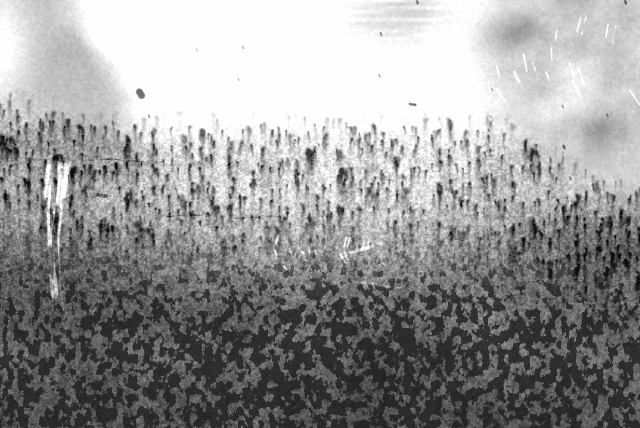
A Shadertoy shader for this texture:

```glsl
// Weathered, whitewashed metal: a bright field stained by dark drips and darkening
// downward into pitted grime. Ramps and soft blots set the tone; hashed cells and
// value noise add drips, pits, grain and scratches.

#define WHITE_LEVEL 1.07
#define GRAIN 0.46
#define STREAK_DEPTH 0.34
#define DRIP_DEPTH 0.62
#define PIT_TONE 0.11
#define PIT_SCALE 82.0
#define BLOTCH_DEPTH 0.40
#define MARKS 20
#define S smoothstep

float hash(vec2 p) {
    vec3 q = fract(vec3(p.xyx) * 0.1031);
    q += dot(q, q.yzx + 33.33);
    return fract((q.x + q.y) * q.z);
}

float noise(vec2 p) {
    vec2 i = floor(p), f = fract(p);
    f = f * f * (3.0 - 2.0 * f);
    return mix(mix(hash(i), hash(i + vec2(1, 0)), f.x),
               mix(hash(i + vec2(0, 1)), hash(i + vec2(1, 1)), f.x), f.y);
}

float fbm(vec2 p) {
    float sum = 0.0, amp = 0.533;
    for (int i = 0; i < 4; i++) {
        sum += amp * noise(p);
        p = mat2(1.6, 1.2, -1.2, 1.6) * p + 17.3;
        amp *= 0.5;
    }
    return sum;
}

float blot(vec2 p, vec2 center, vec2 radius) {
    vec2 q = (p - center) / radius;
    return exp(-dot(q, q));
}

float stroke(vec2 p, vec2 a, vec2 ab, float width) {
    float h = clamp(dot(p - a, ab) / dot(ab, ab), 0.0, 1.0);
    float soft = 1.0 / iResolution.y;
    return 1.0 - S(width - soft, width + soft, length(p - a - ab * h));
}

// Depth below the top edge at which the stain begins
float stainFront(float x) {
    return 0.24 + 0.05 * S(0.0, 0.25, x) + 0.15 * S(1.12, 1.46, x);
}

// Dark-tipped runs, one per cell, in several sizes
float drips(vec2 p) {
    float total = 0.0;
    for (int i = 0; i < 6; i++) {
        float n = float(i);
        vec2 size = vec2(0.017 + 0.004 * n, 0.065 + 0.019 * n);
        vec2 g = p / size + vec2(n * 0.37, 0.0);
        float shift = hash(vec2(floor(g.x), n + 51.0));
        g.y += shift;
        vec2 id = floor(g), f = fract(g);
        float tip = 0.08 + 0.2 * hash(id + n * 13.0);
        float below = f.y - tip;
        float depth = (id.y + tip - shift) * size.y - stainFront(p.x);
        float density = S(-0.05, 0.02, depth) * (1.0 - S(0.15, 0.42, depth));
        float wobble = 0.3 * noise(p * vec2(90.0, 65.0) + n * 9.0) - 0.15;
        float across = (f.x - 0.5 - 0.25 * (hash(id + 7.7) - 0.5) + wobble) / 0.17;
        float run = S(-0.06, 0.03, below) * exp(-max(below, 0.0) * 4.8 - across * across);
        total += run * density * step(0.46, hash(id + n * 31.0 + 3.0));
    }
    return min(total, 1.0);
}

// Broad light and shade
float baseTone(vec2 p, float cloud, float streak) {
    float t = p.y + 0.1 * (streak - 0.5) * S(0.2, 0.4, p.y) + 0.07 * (cloud - 0.5);
    float tone = WHITE_LEVEL - 0.2 * S(0.26, 0.4, t) - 0.45 * S(0.42, 0.76, t) - 0.09 * S(0.75, 1.0, t);
    float edge = p.x + 0.14 * (cloud - 0.5);
    float rim = mix(0.21, 0.34, S(0.05, 0.25, p.y));
    float lower = S(0.3, 0.48, p.y);
    tone -= 0.32 * (1.0 - S(rim - 0.08, rim + 0.06, edge)) * (1.0 - lower);
    tone -= 0.2 * (1.0 - S(0.0, 0.62, p.x)) * lower * (1.0 - S(0.58, 0.85, p.y));
    tone += 0.28 * blot(p, vec2(0.0, 0.1), vec2(0.07, 0.15));
    float right = S(1.04, 1.26, edge + 0.02 - 0.15 * p.y) * (1.0 - S(0.28, 0.44, p.y));
    tone -= right * (0.22 + BLOTCH_DEPTH * (fbm(p * vec2(9, 11) + 4.0) - 0.45));
    tone -= 0.2 * blot(p, vec2(1.4, 0.3), vec2(0.06, 0.05));
    tone -= 0.18 * blot(p, vec2(1.21, 0.07), vec2(0.05, 0.04));
    tone -= 0.24 * blot(p, vec2(0.93, 0.04), vec2(0.11, 0.06)) * (0.4 + noise(p * vec2(12, 110)));
    return tone - 0.22 * blot(p, vec2(1.4, 0.56), vec2(0.22, 0.1));
}

void mainImage(out vec4 fragColor, in vec2 fragCoord) {
    // x runs right, y runs down; one unit is the canvas height
    vec2 p = vec2(fragCoord.x, iResolution.y - fragCoord.y) / iResolution.y;
    float cloud = fbm(p * 7.0), streak = fbm(p * vec2(48, 7) + 20.0);
    float tone = baseTone(p, cloud, streak);
    float stain = S(-0.04, 0.08, p.y - stainFront(p.x)), grime = S(0.52, 0.82, p.y);

    // Vertical washes, drips and grain
    tone += STREAK_DEPTH * (streak - 0.5) * stain * (1.0 - 0.6 * grime);
    tone += (cloud - 0.5) * (0.08 + 0.17 * grime);
    tone -= DRIP_DEPTH * drips(p) * (1.0 - 0.5 * grime);
    float grain = 0.55 * noise(p * 290.0) + 0.45 * noise(p * 145.0 + 8.0) - 0.5;
    tone += GRAIN * grain * mix(0.25, 1.0, stain) * (1.0 - 0.35 * grime);

    // Corroded pits, densest at the lower center
    float cover = 0.15 * grime + 0.08 * blot(p, vec2(0.83, 0.86), vec2(0.48, 0.2)) + 0.1 * cloud - 0.1;
    float pits = S(0.57, 0.67, fbm(p * PIT_SCALE * vec2(1, 0.8)) + cover);
    tone = mix(tone, PIT_TONE, 0.78 * pits * S(0.48, 0.72, p.y));

    // Worn pale strip at the left
    float off = p.x - 0.125 - 0.4 * pow(abs(p.y - 0.55), 2.0);
    float span = mix(0.034, 0.015, S(0.38, 0.6, p.y));
    float strip = (1.0 - S(span * 0.7, span, abs(off))) * S(0.37, 0.39, p.y) * (1.0 - S(0.68, 0.79, p.y));
    tone += 0.42 * strip * S(0.38, 0.68, noise(vec2(off * 170.0, p.y * 18.0)));

    // Hatching, pale scrapes and dark flecks
    float wear = S(0.25, 0.6, noise(p * 75.0));
    for (int i = 0; i < MARKS; i++) {
        float n = float(i), r = hash(vec2(n, 5)), s = hash(vec2(n, 9));
        vec2 lean = vec2(0.05 * (s - 0.3), 0.04);
        tone -= 0.12 * wear * stroke(p, vec2(0.46, 0.38) + 0.005 * n, vec2(0.07, -0.04), 0.0011);
        tone += 0.28 * wear * stroke(p, vec2(1.1 + 0.38 * r, 0.02 + 0.23 * s), lean, 0.0016);
        tone += 0.33 * wear * stroke(p, vec2(0.64 + 0.25 * r, 0.55 + 0.06 * s), lean * 0.5, 0.002);
        vec2 fleck = vec2(1.5, 0.5) * vec2(hash(vec2(n, 41)), hash(vec2(n, 63)));
        tone -= 0.5 * stroke(p, fleck, vec2(0.002, 0.005), 0.001 + 0.0018 * r * r);
    }

    // Long scratches and chips
    tone += 0.3 * wear * stroke(p, vec2(0.82, 0.59), vec2(0.07, -0.02), 0.004);
    tone += 0.25 * wear * stroke(p, vec2(0.82, 0.655), vec2(0.12, 0.02), 0.003);
    vec2 q = p + vec2(0.0, 0.003 * sin(p.x * 31.0));
    tone -= 0.3 * wear * stroke(q, vec2(0.1, 0.374), vec2(0.28, 0.002), 0.0015);
    tone -= 0.3 * wear * stroke(q, vec2(0.39, 0.505), vec2(0.26, 0.003), 0.0014);
    tone -= 0.6 * stroke(p, vec2(0.326, 0.215), vec2(0.005, 0.008), 0.008);
    tone -= 0.6 * stroke(p, vec2(0.958, 0.243), vec2(0.012, 0.002), 0.003);
    tone -= 0.4 * stroke(p, vec2(0.228, 0.455), vec2(0.02, 0.003), 0.004);

    fragColor = vec4(vec3(clamp(tone, 0.06, 0.995)), 1.0);
}
```
